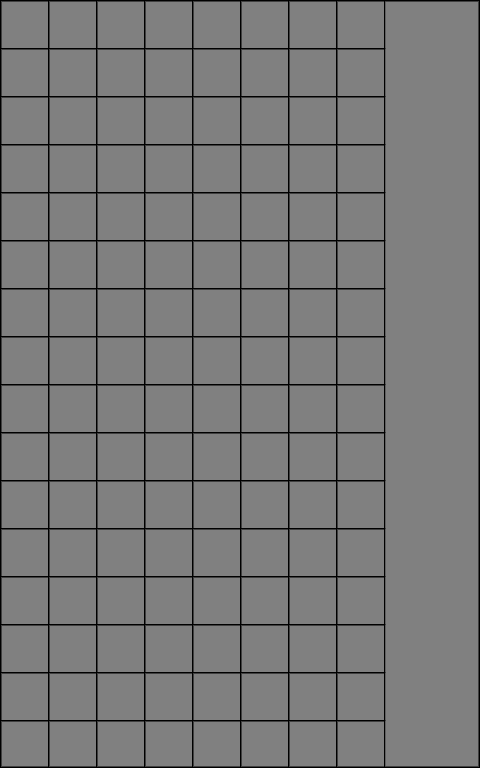
Write a Shadertoy shader that draws this pattern.

```glsl
// A black ruled grid of 8 by 16 square cells on grey, beside a blank
// side panel two cells wide, all framed by a thin black border.
// Lines are distance bands, repeated with fract and smoothed per pixel.

const vec2 CELLS = vec2(10.0, 16.0);   // canvas size in cells
const float GRID_COLUMNS = 8.0;        // ruled columns, left of the panel
const float LINE_WIDTH = 1.0 / 32.0;   // in cells
const vec3 GREY = vec3(0.502);
const vec3 BLACK = vec3(0.0);

// Coverage of the region where the signed distance is negative
float coverage(float signedDist, float pixel) {
    return clamp(0.5 - signedDist / pixel, 0.0, 1.0);
}

// One line centred at the given place
float lineAt(float x, float centre, float width, float pixel) {
    return coverage(abs(x - centre) - 0.5 * width, pixel);
}

// Lines that start on every whole unit
float repeatedLines(float x, float width, float pixel) {
    float offset = fract(x - 0.5 * width + 0.5) - 0.5;
    return lineAt(offset, 0.0, width, pixel);
}

// Lines along both edges of a span, lying just inside it
float edgeLines(float x, float span, float width, float pixel) {
    return max(lineAt(x, 0.5 * width, width, pixel),
               lineAt(x, span - 0.5 * width, width, pixel));
}

void mainImage(out vec4 fragColor, in vec2 fragCoord) {
    // Cell coordinates, measured from the top left
    vec2 pixel = CELLS / iResolution.xy;
    vec2 p = fragCoord * pixel;
    p.y = CELLS.y - p.y;

    // Ruled grid, closed by a line at the panel
    float ruled = max(repeatedLines(p.x, LINE_WIDTH, pixel.x),
                      repeatedLines(p.y, LINE_WIDTH, pixel.y));
    ruled *= coverage(p.x - GRID_COLUMNS - LINE_WIDTH, pixel.x);

    // Outer border
    float border = max(edgeLines(p.x, CELLS.x, LINE_WIDTH, pixel.x),
                       edgeLines(p.y, CELLS.y, LINE_WIDTH, pixel.y));

    fragColor = vec4(mix(GREY, BLACK, max(ruled, border)), 1.0);
}
```
